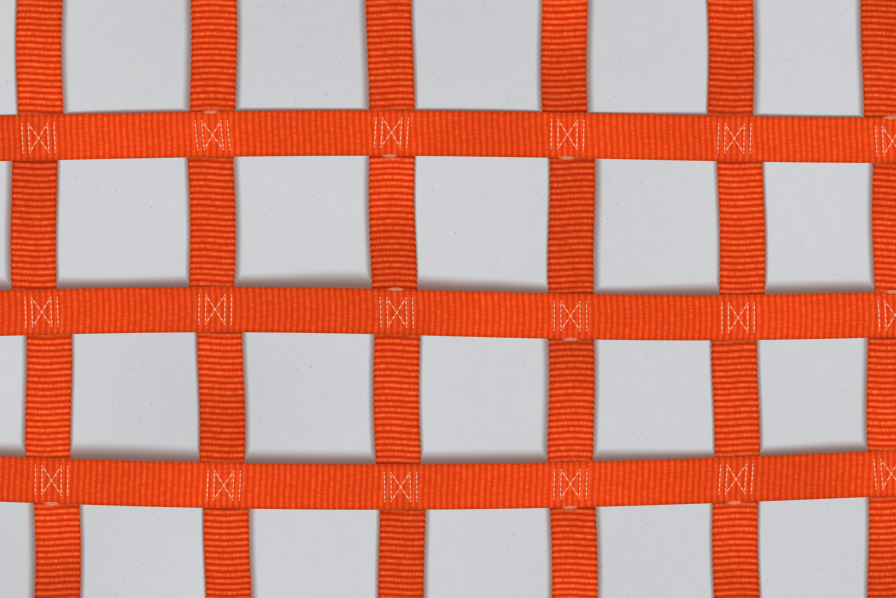
Give the GLSL for this pattern, as a Shadertoy shader.

```glsl
// Orange webbing cargo net over a pale sheet: six upright straps pass beneath
// three level straps, with a box of white stitches at each crossing. Straps are
// distance bands around gently bent centre lines; ribs come from cosine waves.

const float TAU = 6.2831853;
const float HALF_WIDTH = 0.038;
const float RIB_PITCH = 0.0105;
const int ROWS = 3;
const int COLUMNS = 6;
const vec3 SHEET = vec3(0.795, 0.80, 0.81);
const vec3 SHADOW = vec3(0.46, 0.32, 0.29);
const vec3 ORANGE = vec3(0.92, 0.275, 0.09);
const vec3 GROOVE = vec3(0.76, 0.17, 0.06);
const vec3 GLINT = vec3(0.96, 0.47, 0.26);
const vec3 THREAD = vec3(0.95, 0.78, 0.74);

// Level straps: height, bend amount, bend frequency, bend centre
const vec4 BENDS[3] = vec4[3](vec4(0.7715, 0.006, 3.47, 0.6),
    vec4(0.4756, -0.0068, 4.0, 1.155), vec4(0.209, -0.0234, 1.8, 0.63));
// Sideways fan of the upright straps in each of four spans, and its pivot column
const vec4 FAN = vec4(0.007, 0.0, 0.0084, 0.0117);
const vec4 PIVOT = vec4(1.7, 0.0, 2.6, 2.9);

float hash(vec2 p) {
    vec3 q = fract(vec3(p.xyx) * 0.1031);
    q += dot(q, q.yzx + 33.33);
    return fract((q.x + q.y) * q.z);
}

float noise(vec2 p) {
    vec2 i = floor(p), f = fract(p);
    f = f * f * (3.0 - 2.0 * f);
    return mix(mix(hash(i), hash(i + vec2(1, 0)), f.x),
               mix(hash(i + vec2(0, 1)), hash(i + 1.0), f.x), f.y);
}

float rowHeight(int row, float x) {
    vec4 b = BENDS[row];
    return b.x + b.y * cos(b.z * (x - b.w));
}

float columnX(int column, int span, float y) {
    float c = float(column) - 2.0;
    float base = 0.658 + c * (0.3027 - c * (0.00215 + 0.00176 * c));
    float fan = FAN[span] * (PIVOT[span] - min(float(column), 4.0));
    float sway = 0.002 * sin(y * 19.0 + float(column) * 2.3);
    return base + fan + sway - 0.008 * (y - 0.5);
}

float fill(float d, float aa) { return 1.0 - smoothstep(-aa, aa, d); }

float fade(float d, float reach) { return 1.0 - smoothstep(0.0, reach, max(d, 0.0)); }

float segmentDistance(vec2 p, vec2 a, vec2 b) {
    vec2 v = b - a;
    return length(p - a - v * clamp(dot(p - a, v) / dot(v, v), 0.0, 1.0));
}

// Ribbed weave; along and across are strap coordinates
vec3 webbing(float along, float across, float relief, float seed) {
    float bow = 0.12 * sin(across * 60.0 + seed) + 0.25 * noise(vec2(along * 30.0, seed));
    float n = along / RIB_PITCH + bow;
    float wave = 0.5 + 0.5 * cos(TAU * n);
    float yarn = noise(vec2(floor(n + 0.5) * 3.7 + seed, across / 0.003));
    vec3 color = mix(ORANGE, GROOVE, relief * (1.0 - smoothstep(0.0, 0.5, wave)));
    color = mix(color, GLINT, relief * smoothstep(0.6, 1.0, wave) * (0.35 + 0.65 * yarn));
    float edge = smoothstep(0.8, 1.0, abs(across) / HALF_WIDTH);
    return color * (0.96 + 0.08 * yarn) * (1.0 - 0.12 * edge);
}

// Two dashed uprights on each side with a cross between them
float stitchBox(vec2 p, float aa) {
    vec2 q = abs(p);
    float d = segmentDistance(q, vec2(0.0), vec2(0.016, 0.024));
    d = min(d, segmentDistance(q, vec2(0.016, 0.0), vec2(0.016, 0.024)));
    d = min(d, segmentDistance(q, vec2(0.027, 0.0), vec2(0.027, 0.024)));
    float dash = 0.65 + 0.35 * cos(TAU * p.y / 0.0085);
    return fill(d - 0.0011, aa) * dash;
}

void mainImage(out vec4 fragColor, in vec2 fragCoord) {
    vec2 p = fragCoord / iResolution.y;
    float aa = 0.8 / iResolution.y;

    // Sheet with soft mottling and a few specks
    vec3 color = SHEET * (0.97 + 0.05 * noise(p * 3.0) + 0.012 * noise(p * 90.0));
    vec2 cell = floor(p * 45.0);
    vec2 speck = fract(p * 45.0) - 0.2 - 0.6 * vec2(hash(cell), hash(cell + 7.0));
    color *= 1.0 - 0.2 * step(0.93, hash(cell + 19.0)) * fill(length(speck) - 0.04, 0.04);

    // Span between level straps, and the shade they cast upward
    int span = 0;
    float shade = 0.0, contact = 0.0;
    for (int r = 0; r < ROWS; r++) {
        float d = p.y - rowHeight(r, p.x);
        if (d < 0.0) span++;
        float reach = (r == 0 ? 0.007 : 0.027) * (0.5 + 0.8 * noise(vec2(p.x * 5.0, r * 9)));
        shade = max(shade, step(0.0, d) * fade(d - HALF_WIDTH, reach));
        contact = max(contact, fade(abs(d) - HALF_WIDTH, 0.008));
    }

    // Upright straps: side shadows first, then the cloth
    for (int c = 0; c < COLUMNS; c++) {
        float d = p.x - columnX(c, span, p.y);
        float side = hash(vec2(c * 4 + span, d > 0.0 ? 3.0 : 8.0));
        shade = max(shade, 0.75 * fade(abs(d) - HALF_WIDTH, 0.004 + 0.012 * side));
    }
    color = mix(color, SHADOW, 0.85 * shade);
    for (int c = 0; c < COLUMNS; c++) {
        float d = p.x - columnX(c, span, p.y);
        float scallop = 0.0007 * cos(TAU * p.y / RIB_PITCH);
        vec3 cloth = webbing(p.y, d, 0.85, float(c * 5 + span));
        cloth *= 0.91 + 0.12 * noise(vec2(c * 7, p.y * 7.0)) - 0.2 * contact;
        color = mix(color, cloth, fill(abs(d) - HALF_WIDTH - scallop, aa));
    }

    // Level straps and stitched crossings
    for (int r = 0; r < ROWS; r++) {
        float d = p.y - rowHeight(r, p.x);
        vec3 cloth = webbing(p.x, d, 0.4, float(r) * 11.0);
        cloth *= 0.96 + 0.07 * noise(vec2(p.x * 6.0, r * 5));
        color = mix(color, cloth, fill(abs(d) - HALF_WIDTH, aa));
        for (int c = 0; c < COLUMNS; c++) {
            float x = 0.5 * (columnX(c, r, p.y) + columnX(c, r + 1, p.y));
            float jitter = hash(vec2(c, r + 20)) - 0.5;
            vec2 q = vec2(p.x - x - 0.004 * jitter, d + 0.003 * jitter);
            q.x += 0.15 * jitter * q.y;
            color = mix(color, THREAD, 0.9 * stitchBox(q, aa));
            // Loose thread showing at the strap's edge on some crossings
            float tuft = length((q - vec2(0.0, sign(jitter) * 0.039)) * vec2(0.25, 1.0));
            color = mix(color, THREAD, 0.45 * step(0.2, abs(jitter)) * fill(tuft - 0.003, 0.001));
        }
    }
    fragColor = vec4(color, 1.0);
}
```
